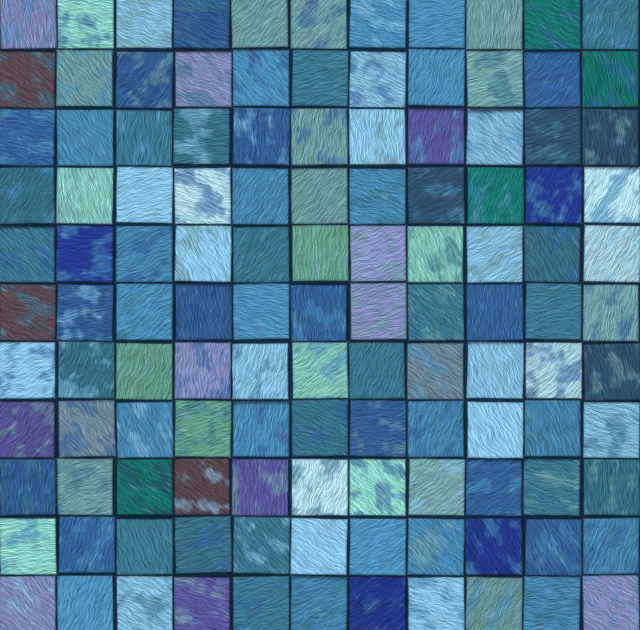
Reproduce this pattern procedurally as a Shadertoy shader.

```glsl
// A grid of 11 by 11 hand-painted wooden blocks in blues, greens and violets.
// Each block is a slightly shifted, tilted box with its own height and colours;
// gradient noise paints the strokes, and taller blocks shade their neighbours.

#define PITCH 0.0927              // block spacing, in canvas heights
#define GRID_OFFSET vec2(0.033, 0.06)
#define HALF_SIZE 0.494           // block half width, in blocks
#define SHIFT 0.045               // placement error
#define TILT 0.045                // rotation error, radians
#define SEAM 0.013                // half width of the dark joints
#define SHADOW vec2(0.035, -0.10) // shadow offset at full height difference
#define ACCENTS 0.36              // share of blocks in accent colours
#define RELIEF 0.34               // strength of the brush ridges
#define SEED 23

const vec3 SEAM_COLOR = vec3(0.05, 0.12, 0.19);

const vec3 MAIN[6] = vec3[6](
    vec3(0.28, 0.53, 0.69), vec3(0.22, 0.44, 0.53), vec3(0.20, 0.37, 0.58),
    vec3(0.50, 0.72, 0.85), vec3(0.42, 0.60, 0.62), vec3(0.18, 0.30, 0.40));

const vec3 ACCENT[10] = vec3[10](
    vec3(0.10, 0.45, 0.43), vec3(0.36, 0.58, 0.51), vec3(0.33, 0.33, 0.59),
    vec3(0.50, 0.54, 0.73), vec3(0.66, 0.68, 0.62), vec3(0.52, 0.79, 0.75),
    vec3(0.14, 0.22, 0.54), vec3(0.33, 0.27, 0.31), vec3(0.65, 0.82, 0.88),
    vec3(0.40, 0.50, 0.56));

// Integer hash: three values in 0..1 per cell and salt
vec3 hash3(vec2 cell, int salt) {
    uvec3 v = uvec3(ivec3(ivec2(cell) + 4096, salt + SEED));
    v = v * 1664525u + 1013904223u;
    v += v.yzx * v.zxy;
    v ^= v >> 16u;
    v += v.yzx * v.zxy;
    return vec3(v >> 8u) / 16777216.0;
}

mat2 rotation(float a) {
    float c = cos(a), s = sin(a);
    return mat2(c, s, -s, c);
}

float cornerSlope(vec2 corner, vec2 offset) {
    float a = 6.2832 * hash3(corner, 9).x;
    return dot(vec2(cos(a), sin(a)), offset);
}

float gradientNoise(vec2 p) {
    vec2 i = floor(p), f = p - i, e = vec2(1, 0);
    vec2 u = f * f * f * (f * (f * 6.0 - 15.0) + 10.0);
    return mix(mix(cornerSlope(i, f), cornerSlope(i + e, f - e), u.x),
               mix(cornerSlope(i + e.yx, f - e.yx), cornerSlope(i + 1.0, f - 1.0), u.x), u.y);
}

// Position within a block, after its shift and tilt
vec2 blockPoint(vec2 p, vec2 id) {
    vec3 r = hash3(id, 1) - 0.5;
    return rotation(r.z * TILT) * (p - id - 0.5 - r.xy * SHIFT);
}

float blockDistance(vec2 p, vec2 id) {
    vec2 d = abs(blockPoint(p, id)) - HALF_SIZE + 0.012;
    return length(max(d, 0.0)) + min(max(d.x, d.y), 0.0) - 0.012;
}

float blockHeight(vec2 id) { return hash3(id, 2).x; }

vec3 mainColor(float r) {
    int k = r < 0.30 ? 0 : r < 0.50 ? 1 : r < 0.69 ? 2 : r < 0.83 ? 3 : r < 0.95 ? 4 : 5;
    return MAIN[k];
}

// Ridges stretched along the stroke direction, with finer bristle marks
float brushRidges(vec2 q) {
    q.y += 0.08 * gradientNoise(q * 3.0);
    return gradientNoise(q * vec2(5, 19)) + 0.6 * gradientNoise(q * vec2(13, 43));
}

vec3 paint(vec2 p, vec2 id) {
    vec3 pick = hash3(id, 3), vary = hash3(id, 4);
    vec3 base = pick.x < ACCENTS ? ACCENT[int(pick.y * 9.999)] : mainColor(pick.y);
    base *= 0.93 + 0.14 * vary.x;
    vec3 second = mix(base, mainColor(pick.z), 0.55);

    vec2 q = rotation(vary.y * 3.1416) * blockPoint(p, id) + 37.0 * vary.xz;
    float patches = gradientNoise(q * vec2(2.0, 3.5)) + 0.4 * gradientNoise(q * 8.0);
    vec3 color = mix(base, second, smoothstep(-0.05, 0.4, patches));

    float slope = brushRidges(q) - brushRidges(q + vec2(0.008, 0.014));
    float dry = smoothstep(0.25, 0.7, gradientNoise(q * vec2(4, 14)) + 0.4 * patches);
    color *= 1.0 + RELIEF * slope + 0.10 * gradientNoise(q * 5.0);
    return mix(color, vec3(0.72, 0.82, 0.87), 0.22 * dry);
}

void mainImage(out vec4 fragColor, in vec2 fragCoord) {
    vec2 p = fragCoord / iResolution.y / PITCH + GRID_OFFSET;
    float pixel = 1.0 / (iResolution.y * PITCH);

    // Nearest block and the runner-up
    vec2 cell = floor(p), owner = cell;
    float nearest = 9.0, next = 9.0;
    for (int k = 0; k < 9; k++) {
        vec2 id = cell + vec2(k % 3 - 1, k / 3 - 1);
        float d = blockDistance(p, id);
        if (d < nearest) { next = nearest; nearest = d; owner = id; }
        else next = min(next, d);
    }

    // Soft shadows from taller neighbours
    float light = 1.0;
    for (int k = 0; k < 9; k++) {
        vec2 id = owner + vec2(k % 3 - 1, k / 3 - 1);
        float rise = blockHeight(id) - blockHeight(owner);
        if (rise <= 0.0) continue;
        float d = blockDistance(p - SHADOW * rise, id);
        light *= 1.0 - 0.55 * sqrt(rise) * smoothstep(0.035, -0.05, d);
    }

    // Painted face, pale worn rim, dark joint
    vec3 color = paint(p, owner) * light;
    float edge = max(nearest, 0.5 * (nearest - next));
    vec2 local = blockPoint(p, owner);
    float rim = smoothstep(-0.055, -0.025, edge) * smoothstep(-0.2, 0.4, local.y - local.x);
    color += 0.07 * rim * light * (0.6 + gradientNoise(p * 9.0));
    color *= 1.0 - 0.22 * smoothstep(-0.06, 0.0, edge);
    float width = SEAM * (1.0 + 0.9 * gradientNoise(p * 2.3));
    float seam = smoothstep(-width - pixel, -width + pixel, edge);
    fragColor = vec4(mix(color, SEAM_COLOR, 0.88 * seam), 1.0);
}
```
